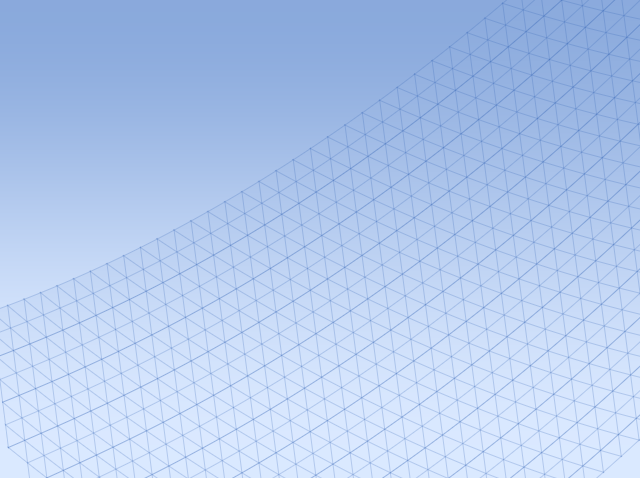
Give the GLSL for this background, as a Shadertoy shader.

```glsl
// A pale blue gradient with a fine triangular wire mesh sweeping up to the right.
// The mesh is a parabola repeated downwards; each point is mapped back to
// (column, row) coordinates, where the three line families are integer steps.

const float CANVAS_HEIGHT = 0.745;                   // in canvas widths
const vec3 TOP_BLUE = vec3(0.540, 0.664, 0.863);
const vec3 BOTTOM_BLUE = vec3(0.855, 0.912, 1.0);
const vec3 LINE_BLUE = vec3(0.20, 0.39, 0.71);
const vec3 EDGE_CURVE = vec3(0.2643, 0.3653, 0.3057); // height, slope, bend
const vec3 COLUMNS = vec3(0.03776, 0.025716, 0.0000352); // start, step, growth
const float ROW_LEAN = 0.00443;                      // sideways shift per row
const float ROW_STEP = 0.03385;
const float LEFT_STRETCH = 0.0013;                   // taller rows at the left
const float FIRST_COLUMN = -2.0;
const float CORNER_ROW = 6.0;
const float LAST_ROW = 23.0;
const float LINE_WIDTH = 0.0009;
const float THIN_OPACITY = 0.42;
const float STRONG_OPACITY = 0.70;
const vec2 SKY_RANGE = vec2(0.0, 0.83);              // gradient ends, from the top
const vec2 SHEET_RANGE = vec2(-0.07, 0.95);

float edgeHeight(float x) {
    return EDGE_CURVE.x + x * (EDGE_CURVE.y + x * EDGE_CURVE.z);
}

// Inverts the sheared mesh by fixed-point steps; returns (column, row)
vec2 meshCoords(vec2 p) {
    float x = p.x;
    float row = 0.0;
    for (int k = 0; k < 7; k++) {
        float stepDown = ROW_STEP + LEFT_STRETCH * exp(-8.5 * x);
        row = (edgeHeight(x) - p.y) / stepDown;
        x = p.x - ROW_LEAN * row;
    }
    float root = sqrt(COLUMNS.y * COLUMNS.y + 4.0 * COLUMNS.z * (x - COLUMNS.x));
    return vec2((root - COLUMNS.y) / (2.0 * COLUMNS.z), row);
}

// Antialiased coverage of the lines where the coordinate is an integer
float gridLine(float coord) {
    float perPixel = max(length(vec2(dFdx(coord), dFdy(coord))), 1e-5);
    float pixelsAway = abs(fract(coord - 0.5) - 0.5) / perPixel;
    float width = LINE_WIDTH * iResolution.x;
    float coverage = clamp(0.5 * max(width, 1.0) + 0.5 - pixelsAway, 0.0, 1.0);
    return coverage * min(width, 1.0);
}

void mainImage(out vec4 fragColor, in vec2 fragCoord) {
    vec2 uv = fragCoord / iResolution.xy;
    vec2 mesh = meshCoords(uv * vec2(1.0, CANVAS_HEIGHT));
    float column = mesh.x;
    float row = mesh.y;

    // Background: the open sky brightens sooner than the sheet
    float depth = 1.0 - uv.y;
    float skyTone = smoothstep(SKY_RANGE.x, SKY_RANGE.y, depth);
    float sheetTone = smoothstep(SHEET_RANGE.x, SHEET_RANGE.y, depth);
    float rowAA = fwidth(row);
    float sheet = smoothstep(-0.5 * rowAA, 0.5 * rowAA, row);
    vec3 color = mix(TOP_BLUE, BOTTOM_BLUE, mix(skyTone, sheetTone, sheet));

    // Rows, with every second one stronger
    float rowIndex = floor(row + 0.5);
    float isStrong = step(0.5, rowIndex) * step(mod(rowIndex, 2.0), 0.5);
    float rowLine = gridLine(row) * mix(THIN_OPACITY, STRONG_OPACITY, isStrong);

    // Steep columns and falling diagonals; crossings build up darker knots
    float columnLine = gridLine(column) * THIN_OPACITY;
    float diagonalLine = gridLine(column - row) * THIN_OPACITY;
    float ink = 1.0 - (1.0 - rowLine) * (1.0 - columnLine) * (1.0 - diagonalLine);

    // Mesh outline: curved top, stepped left side, last row
    float leftEnd = FIRST_COLUMN + clamp(row - CORNER_ROW, 0.0, 1.0);
    float inside = smoothstep(-0.07, -0.03, row)
                 * smoothstep(-0.07, -0.03, column - leftEnd)
                 * smoothstep(-0.07, -0.03, LAST_ROW - row);

    color = mix(color, LINE_BLUE, ink * inside);
    fragColor = vec4(color, 1.0);
}
```
